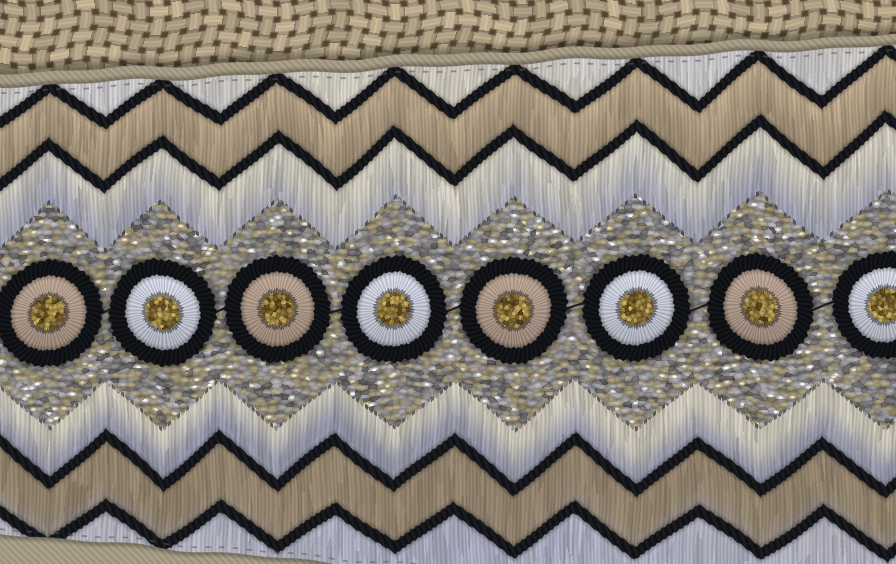
This pattern is drawn by a Shadertoy shader. Its source:

```glsl
float hash(vec2 c) {
    return fract(sin(dot(c, vec2(127.1, 311.7))) * 4375.85);
}

// Cellular noise: x = distance to nearest seed, y = random value of its cell
vec2 cells(vec2 q) {
    vec2 base = floor(q), best = vec2(9.0, 0.0);
    for (int j = -1; j <= 1; j++)
        for (int i = -1; i <= 1; i++) {
            vec2 c = base + vec2(i, j);
            vec2 seed = c + vec2(hash(c), hash(c + 37.0));
            float d = length(q - seed);
            if (d < best.x) best = vec2(d, hash(c + 91.0));
        }
    return best;
}

// Soft coverage of the region where the signed distance is negative
float cover(float d) {
    float e = max(0.0015, 0.75 / iResolution.y);
    return 1.0 - smoothstep(-e, e, d);
}

vec3 burlap(vec2 p) {
    vec2 q = p * vec2(31.0, 36.0) + 0.25 * sin(p.yx * vec2(37.0, 29.0));
    vec2 f = abs(fract(q) - 0.5), id = floor(q);
    bool warpOnTop = mod(id.x + id.y, 2.0) < 0.5;
    float across = warpOnTop ? f.x : f.y;
    float fibre = sin((warpOnTop ? q.x : q.y) * 25.0 + 2.0 * sin(q.x + q.y));
    float shade = 1.05 - 1.3 * across * across + 0.04 * fibre + 0.16 * (hash(id) - 0.5);
    float hole = smoothstep(0.22, 0.4, min(f.x, f.y));
    return mix(vec3(0.70, 0.64, 0.53) * shade, vec3(0.33, 0.27, 0.20), hole);
}

// Glittering woven ground of silver, lavender and a little gold
vec3 metallic(vec2 p) {
    vec2 flake = cells(p * vec2(75.0, 125.0));
    vec3 col = mix(vec3(0.36, 0.35, 0.35), vec3(0.72, 0.71, 0.72), flake.y);
    col = mix(col, vec3(0.62, 0.57, 0.42), step(0.62, fract(flake.y * 7.0)) * 0.7);
    col *= 1.12 - 0.38 * flake.x + 0.09 * sin(p.y * 420.0 + sin(p.x * 60.0));
    return col + 0.22 * step(0.88, flake.y) * (1.0 - smoothstep(0.1, 0.5, flake.x));
}

// One embroidered disc: dark ring, radial stitched face, gold centre
vec3 medallion(vec3 ground, vec2 d, float index) {
    float r = length(d), a = atan(d.y, d.x);
    float ragged = 0.0016 * sin(a * 44.0 + index) + 0.0012 * sin(a * 17.0 + index * 3.0);
    float stitch = sin(a * 58.0 + 2.0 * sin(a * 7.0 + index));
    vec3 ring = vec3(0.065, 0.07, 0.085) * (1.0 + 0.3 * sin(a * 60.0 + r * 250.0));
    vec3 face = mod(index, 2.0) < 0.5 ? vec3(0.67, 0.59, 0.53) : vec3(0.76, 0.77, 0.82);
    face *= 0.97 + 0.09 * stitch + 1.6 * d.y;
    face *= 1.0 - 0.3 * smoothstep(0.056, 0.068, r);
    vec2 bead = cells(d * 130.0 + index * 5.0);
    vec3 gold = mix(vec3(0.30, 0.23, 0.09), vec3(0.78, 0.67, 0.36), bead.y) * (1.15 - 0.5 * bead.x);
    vec3 col = mix(ground, ground * 0.6, 1.0 - smoothstep(0.088, 0.107, r));
    col = mix(col, ring, cover(r - 0.094 - ragged));
    col = mix(col, face, cover(r - 0.066 - 0.6 * ragged));
    col = mix(col, face * 0.6, cover(r - 0.036 - ragged));
    return mix(col, gold, cover(r - 0.030 - ragged));
}

void mainImage(out vec4 fragColor, in vec2 fragCoord) {
    vec2 p = fragCoord / iResolution.y;
    vec2 w = p + 0.002 * vec2(sin(p.y * 19.0 + p.x * 7.0), sin(p.x * 23.0) + sin(p.x * 41.0 + 1.0));

    // Repeats widen slightly towards the right
    float u = (sqrt(0.03932 + 0.00784 * (w.x - 0.0868)) - 0.1983) / 0.00392;
    float index = floor(u + 0.5);
    float wave = 1.0 - 4.0 * abs(fract(u + 0.5) - 0.5);

    // Heights above each zigzag boundary
    float top = w.y - 0.809 - 0.037 * w.x - (0.033 + 0.008 * w.x) * wave;
    float upper = w.y - 0.703 - 0.026 * w.x - (0.038 + 0.007 * w.x) * wave;
    float lower = w.y - 0.187 + 0.011 * w.x + 0.043 * wave;
    float bottom = w.y - 0.071 + 0.011 * w.x + (0.034 + 0.004 * w.x) * wave;
    float glitterTop = w.y - 0.596 - 0.013 * w.x - 0.044 * wave;
    float glitterBase = w.y - 0.283 + 0.043 * wave;

    // Satin bands with a sheen that rolls from cream to lavender
    vec3 cream = vec3(0.79, 0.77, 0.72), lavender = vec3(0.60, 0.61, 0.68), tan_ = vec3(0.67, 0.60, 0.50);
    float drift = 0.5 + 0.5 * sin(w.x * 5.0 + 2.0 * sin(w.y * 8.0));
    vec3 col = mix(lavender, cream, smoothstep(-0.01, 0.12, glitterTop + 0.03 * drift));
    vec3 lowSatin = mix(lavender * 0.95, cream * 0.97, smoothstep(0.03, 0.10, lower + 0.02 * drift));
    col = mix(col, lowSatin, cover(w.y - 0.4));
    col = mix(col, tan_ * (0.85 + 2.2 * upper), cover(-upper));
    col = mix(col, mix(cream, lavender * 1.2, 0.45 * drift), cover(-top));
    col = mix(col, mix(tan_ * 0.84, lavender * 0.9, 0.45 * smoothstep(0.06, 0.0, bottom) * drift), cover(lower));
    col = mix(col, mix(lavender * 1.08, cream, 0.25 * drift), cover(bottom));
    float streak = cells(w * vec2(150.0, 15.0)).y - 0.5;
    float strand = sin(w.x * 880.0 + 2.0 * sin(w.x * 83.0) + sin(w.y * 40.0));
    col *= 0.98 + 0.17 * streak + 0.06 * strand;

    // Glitter ground with toothed, pricked borders
    float tooth = 0.005 * sin(w.x * 380.0);
    float edge = max(glitterTop, -glitterBase) + tooth;
    col = mix(col, metallic(w), cover(edge));
    col *= 1.0 - 0.5 * cover(abs(edge - tooth) - 0.004) * smoothstep(0.2, 0.8, sin(w.x * 380.0));

    // Dark zigzag cords
    float cord = min(min(abs(top), abs(upper)), min(abs(lower), abs(bottom))) / 1.31;
    float twist = sin((w.x + w.y * 0.4) * 520.0);
    col *= 1.0 - 0.25 * (1.0 - smoothstep(0.007, 0.017, cord));
    col = mix(col, vec3(0.08, 0.085, 0.10) * (1.0 + 0.3 * twist), cover(cord - 0.0085 - 0.001 * twist));

    // Linking thread and medallions
    vec2 centre = vec2(0.0868 + index * (0.1983 + 0.00196 * index), 0.446 + 0.008 * w.x + 0.007 * (hash(vec2(index, 4.0)) - 0.5));
    float link = abs(w.y - 0.446 - 0.008 * w.x + 0.012 * sin(6.283 * u)) - 0.002;
    col = mix(col, vec3(0.11, 0.11, 0.13), cover(link));
    col = medallion(col, w - centre, index);

    // Stitched selvedge, backing cloth and coarse weave beyond
    float rim = max(w.y - 0.846 - 0.046 * w.x, 0.055 - 0.09 * w.x - w.y);
    float seam = cover(abs(rim + 0.009) - 0.0015) * smoothstep(0.0, 0.6, sin(w.x * 260.0));
    col = mix(col, vec3(0.36, 0.34, 0.36), 0.6 * seam);
    vec3 cloth = vec3(0.66, 0.62, 0.53) * (0.97 + 0.06 * sin((w.x + w.y) * 500.0));
    col = mix(cloth * (0.72 + 0.28 * smoothstep(0.0, 0.012, rim)), col, cover(rim));
    float fold = w.y - 0.870 - 0.043 * w.x;
    vec3 weave = burlap(p) * (0.65 + 0.35 * smoothstep(0.0, 0.025, fold));
    col = mix(col, weave, cover(-fold));

    fragColor = vec4(clamp(col, 0.0, 1.0), 1.0);
}
```
